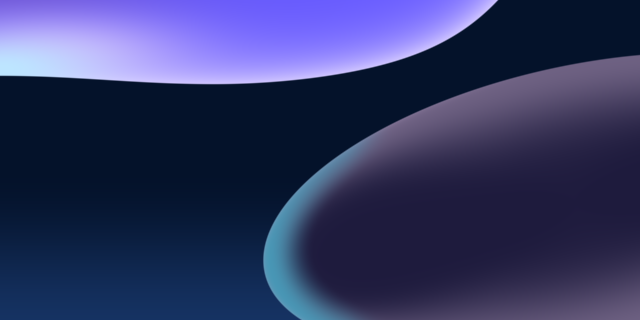
This background is drawn by a WebGL 2 fragment shader. Its source:

```glsl
#version 300 es
precision highp float;
// Night-blue backdrop with a violet wave hanging above and a dark, rim-lit ellipse rising at the right.

uniform vec2 u_resolution;
out vec4 outColor;

const vec3 NIGHT = vec3(0.015, 0.070, 0.165);
const vec3 DEEP_BLUE = vec3(0.085, 0.200, 0.390);
const vec3 VIOLET = vec3(0.390, 0.340, 1.000);
const vec3 INDIGO = vec3(0.390, 0.290, 0.810);
const vec3 LAVENDER = vec3(0.750, 0.670, 0.980);
const vec3 ICE = vec3(0.740, 0.900, 1.000);
const vec3 PALE_RIM = vec3(0.860, 0.820, 1.000);
const vec3 CORE = vec3(0.118, 0.106, 0.240);
const vec3 MAUVE = vec3(0.430, 0.380, 0.510);
const vec3 TEAL = vec3(0.275, 0.590, 0.710);
const vec3 ROSE = vec3(0.700, 0.620, 0.760);

const float TILT = 0.222;
const vec2 ORB_CENTER = vec2(1.798, 0.365);
const vec2 ORB_RADII = vec2(0.995, 0.427);

// Soft elliptical spot of light, 1 at its center.
float spot(vec2 p, vec2 center, vec2 radii) {
    vec2 q = (p - center) / radii;
    return exp(-dot(q, q));
}

// Approximate signed distance to a tilted ellipse, negative inside.
float ellipseDistance(vec2 p, vec2 radii, float angle) {
    float c = cos(angle), s = sin(angle);
    vec2 q = vec2(c * p.x + s * p.y, c * p.y - s * p.x);
    float k = length(q / radii);
    return k * (k - 1.0) / max(length(q / (radii * radii)), 1e-4);
}

// Height of the wave's lower edge: a gentle dip, then a steepening rise.
float waveEdge(float x) {
    const float DIP = 0.667;
    float t = max(x - DIP, 0.0);
    float t2 = t * t;
    float swell = 0.013 * cos(3.14159 * min(x, DIP) / DIP);
    return 0.737 + (0.013 + swell) + 0.2 * t2 + 0.211 * t2 * t2 * t2;
}

// Distance above the wave's edge, corrected for its slope.
float waveDistance(vec2 p) {
    float e = 0.002;
    float slope = (waveEdge(p.x + e) - waveEdge(p.x - e)) / (2.0 * e);
    return (p.y - waveEdge(p.x)) / sqrt(1.0 + slope * slope);
}

vec3 waveColor(vec2 p, float depth) {
    vec3 color = mix(VIOLET, INDIGO, 0.9 * spot(p, vec2(0.0, 1.03), vec2(0.52, 0.12)));
    color = mix(color, LAVENDER, 0.95 * spot(p, vec2(0.2, 0.84), vec2(0.40, 0.12)));
    color = mix(color, PALE_RIM, 0.9 * exp(-max(depth, 0.0) / 0.08));
    return mix(color, ICE, spot(p, vec2(0.0, 0.785), vec2(0.28, 0.09)));
}

vec3 orbColor(vec2 p, float depth) {
    float inside = max(depth, 0.0);

    // Broad inner glow, narrower toward the left tip
    float width = mix(0.07, 0.18, smoothstep(0.9, 1.6, p.x));
    vec3 color = mix(CORE, MAUVE, exp(-inside * inside / (width * width)));

    // Teal crescent between the ellipse and a shifted copy of it
    vec2 shift = vec2(0.10, 0.035);
    float crescent = smoothstep(-0.06, 0.09, ellipseDistance(p - ORB_CENTER - shift, ORB_RADII, TILT));
    color = mix(color, TEAL, crescent * (1.0 - smoothstep(1.07, 1.24, p.x)));

    // Thin bright rim
    float rim = 0.3 * (1.0 - smoothstep(1.2, 1.8, p.x));
    return mix(color, ROSE, rim * exp(-inside / 0.008));
}

void main() {
    vec2 p = gl_FragCoord.xy / u_resolution.y;
    float pixel = 1.0 / u_resolution.y;

    vec3 color = mix(DEEP_BLUE, NIGHT, smoothstep(-0.05, 0.47, p.y));

    float waveDepth = waveDistance(p);
    color = mix(color, waveColor(p, waveDepth), smoothstep(-pixel, pixel, waveDepth));

    float orbDepth = -ellipseDistance(p - ORB_CENTER, ORB_RADII, TILT);
    color = mix(color, orbColor(p, orbDepth), smoothstep(-pixel, pixel, orbDepth));

    outColor = vec4(color, 1.0);
}
```
